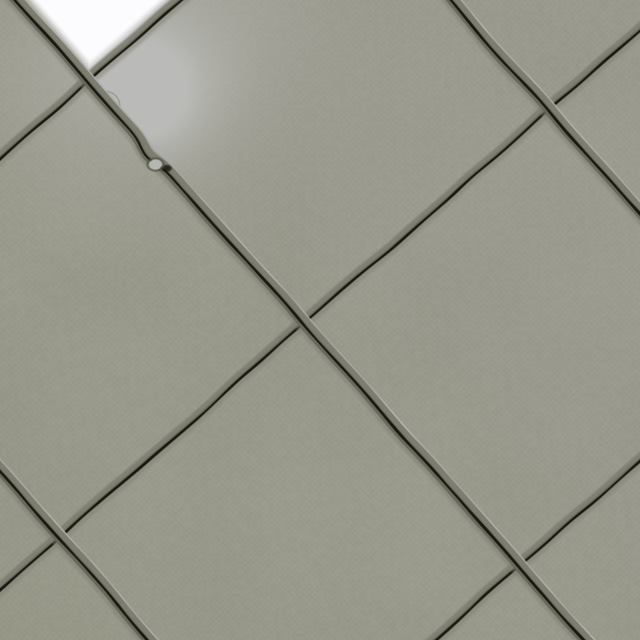
This pattern is drawn by a WebGL 2 fragment shader. Its source:

```glsl
#version 300 es
precision highp float;
// Grey panels divided by a slanted lattice of grooved rails, with a lit panel at the top left.
// Canvas positions become skewed lattice coordinates; signed distances to the nearest
// lattice lines shade the rails, and noise adds weave, mottling and uneven rail edges.

uniform vec2 u_resolution;
out vec4 fragColor;

const vec2 CROSSING = vec2(0.475, 0.495);      // lattice origin
const vec2 RAIL_STEP = vec2(0.3365, -0.3785);  // one cell along a main rail
const vec2 SEAM_STEP = vec2(0.3825, 0.334);    // one cell along a cross seam

const vec3 PANEL = vec3(0.60, 0.60, 0.55);
const vec3 GROOVE_EDGE = vec3(0.49, 0.49, 0.44);
const vec3 SHADE = vec3(0.32, 0.33, 0.28);
const vec3 GROOVE = vec3(0.10, 0.10, 0.065);
const vec3 HIGHLIGHT = vec3(0.71, 0.72, 0.70);
const vec3 HAZE = vec3(0.73, 0.73, 0.72);
const vec3 LAMP = vec3(0.99, 0.99, 1.0);

float hash(vec2 p) {
    return fract(sin(dot(p, vec2(127.1, 311.7))) * 43758.5453);
}

float noise(vec2 p) {
    vec2 i = floor(p), f = fract(p);
    f = f * f * (3.0 - 2.0 * f);
    return mix(mix(hash(i), hash(i + vec2(1, 0)), f.x),
               mix(hash(i + vec2(0, 1)), hash(i + vec2(1, 1)), f.x), f.y);
}

float cross2(vec2 a, vec2 b) { return a.x * b.y - a.y * b.x; }

// Lattice coordinates: x counts along the rails, y along the seams.
vec2 toLattice(vec2 p) {
    vec2 q = p - CROSSING;
    return vec2(cross2(q, SEAM_STEP), cross2(RAIL_STEP, q)) / cross2(RAIL_STEP, SEAM_STEP);
}

// Soft stripe around a centre.
float stripe(float d, float centre, float halfWidth, float soft) {
    return 1.0 - smoothstep(halfWidth - soft, halfWidth + soft, abs(d - centre));
}

float glow(vec2 p, vec2 centre, float radius) {
    vec2 q = (p - centre) / radius;
    return exp(-dot(q, q));
}

// Panel surface: woven grain, mottling and a slow change of tone.
vec3 panelColor(vec2 p) {
    float weave = sin(p.x * 691.0 + noise(p * 40.0)) * sin(p.y * 691.0);
    float mottle = noise(p * 9.0) - 0.5;
    float grain = noise(p * 240.0) - 0.5;
    vec3 tint = vec3(0.004, 0.004, 0.012) * (p.x + p.y - 1.0);
    return PANEL + tint + 0.007 * weave + 0.014 * mottle + 0.018 * grain;
}

// Cross seam: soft lip on the upper side, dark groove below it.
vec3 drawSeam(vec3 col, float d, float wear, float px) {
    col = mix(col, GROOVE_EDGE, 0.45 * stripe(d, 0.003, 0.007, 0.004));
    col = mix(col, GROOVE_EDGE, 0.9 * stripe(d, -0.005, 0.0055, 0.0015 + px));
    col = mix(col, SHADE, 0.6 * stripe(d, 0.0, 0.0028, 0.0015 + px));
    return mix(col, GROOVE, stripe(d, 0.0008, 0.0014 + 0.0009 * wear, px));
}

// Main rail: shadowed flank, dark groove, grey face and a bright upper rim.
vec3 drawRail(vec3 col, float d, float wear, float px) {
    col = mix(col, GROOVE_EDGE, 0.5 * stripe(d, -0.006, 0.009, 0.004));
    col = mix(col, GROOVE_EDGE, stripe(d, 0.001, 0.0095, 0.001 + px));
    col = mix(col, SHADE, 0.7 * stripe(d, -0.0075, 0.0012, 0.001 + px));
    col = mix(col, SHADE, 0.6 * stripe(d, -0.0025, 0.003, 0.0015 + px));
    col = mix(col, GROOVE, stripe(d, -0.0025, 0.0015 + 0.001 * wear, px));
    return mix(col, HIGHLIGHT, (0.5 + 0.5 * wear) * stripe(d, 0.0105, 0.0012, px));
}

// Bent clip: dark hollow beside a pale rounded tip.
vec3 drawClip(vec3 col, vec2 p, vec2 centre, float px) {
    float hollow = length((p - centre - vec2(0.017, -0.006)) * vec2(1.0, 1.5));
    float tip = length((p - centre) * vec2(0.85, 1.1));
    col = mix(col, GROOVE, 0.85 * (1.0 - smoothstep(0.005, 0.011, hollow)));
    col = mix(col, SHADE, 0.8 * stripe(tip, 0.0105, 0.0015, 0.001 + px));
    return mix(col, HIGHLIGHT, 1.0 - smoothstep(0.007, 0.009 + px, tip));
}

void main() {
    vec2 p = gl_FragCoord.xy / u_resolution;
    float px = 0.8 / min(u_resolution.x, u_resolution.y);

    // Signed distances to the nearest seam and rail, with slight bends
    vec2 cell = toLattice(p);
    float area = abs(cross2(RAIL_STEP, SEAM_STEP));
    vec2 scale = area / vec2(length(SEAM_STEP), length(RAIL_STEP));
    vec2 d = (cell - floor(cell + 0.5)) * scale;
    d += 0.004 * (vec2(noise(p * 13.0), noise(p * 13.0 + 37.0)) - 0.5);
    d.y += 0.009 * glow(p, vec2(0.230, 0.757), 0.026);
    float wear = noise(p * 24.0 + 11.0);

    // Panel and light spilling past the lamp corner
    vec3 col = panelColor(p);
    vec2 corner = CROSSING - RAIL_STEP;
    float spill = glow(p, vec2(0.22, 0.85), 0.10) * smoothstep(-0.01, 0.02, cell.y);
    spill += 0.35 * glow(p, vec2(0.30, 0.95), 0.20) + 0.25 * glow(p, corner, 0.16);
    col = mix(col, HAZE, min(spill, 1.0));

    // Lit panel, with a softly blooming border
    float inside = min(-(cell.x + 1.0) * scale.x, cell.y * scale.y) - 0.010;
    col = mix(col, LAMP, smoothstep(-0.004, 0.016, inside));

    // Loose loop of wire, seams, then the rails over them
    float loop = stripe(length(p - vec2(0.165, 0.835)), 0.022, 0.0012, px);
    col = mix(col, GROOVE_EDGE, 0.5 * loop * smoothstep(0.0, 0.02, cell.y));
    col = drawSeam(col, d.x, wear, px);
    col = drawRail(col, d.y, wear, px);
    col = drawClip(col, p, vec2(0.243, 0.743), px);
    fragColor = vec4(col, 1.0);
}
```
